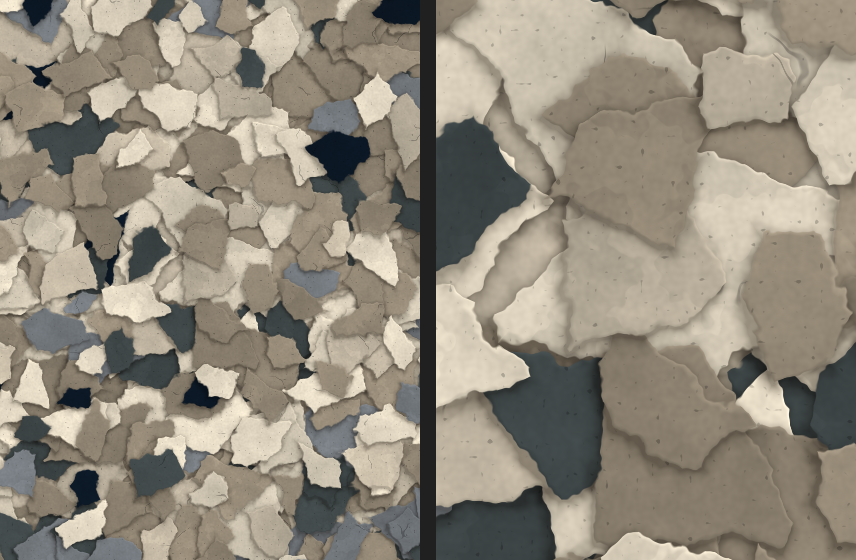
Left: the whole. Right: its middle third, enlarged.
Write a Shadertoy shader that draws this texture.

```glsl
// Scattered overlapping paint flakes in cream, tan, slate and near-black navy.
const vec3 CREAM = vec3(0.855, 0.815, 0.735);
const vec3 BEIGE = vec3(0.735, 0.692, 0.617);
const vec3 TAN = vec3(0.570, 0.525, 0.455);
const vec3 BLUE_GREY = vec3(0.450, 0.470, 0.490);
const vec3 CHARCOAL = vec3(0.245, 0.275, 0.278);
const vec3 NAVY = vec3(0.045, 0.090, 0.140);
const vec3 SHADOW_TINT = vec3(0.52, 0.50, 0.48);
const vec2 SHADOW_OFFSET = vec2(-0.0025, -0.0040);
const float SHADOW_WIDTH = 0.019;
const float SHADOW_STRENGTH = 0.60;
const float RIM_WIDTH = 0.0040;
const float RIM_STRENGTH = 0.14;
const float LARGE_CELL = 0.245;
const float SMALL_CELL = 0.100;
const float DARK_START = 0.78;
const int LAYERS = 8;
const float TAU = 6.28318;

vec2 hash2(vec2 p) {
    vec3 h = fract(p.xyx * vec3(0.1031, 0.1030, 0.0973));
    h += dot(h, h.yzx + 33.33);
    return fract((h.xx + h.yz) * h.zy);
}

float corner(vec2 cell, vec2 offset) {
    float angle = TAU * hash2(cell + 71.0).x;
    return dot(vec2(cos(angle), sin(angle)), offset);
}

// Gradient noise, roughly -0.7 to 0.7
float noise(vec2 p) {
    vec2 i = floor(p), f = fract(p);
    vec2 u = f * f * f * (f * (f * 6.0 - 15.0) + 10.0);
    vec2 e = vec2(1.0, 0.0);
    return mix(mix(corner(i, f), corner(i + e.xy, f - e.xy), u.x),
               mix(corner(i + e.yx, f - e.yx), corner(i + e.xx, f - e.xx), u.x), u.y);
}

// Distances to a random polygon (x) and to its displaced shadow (y)
vec2 flakeDistance(vec2 q, float radius, float limit, vec2 seed) {
    vec2 shape = hash2(seed + 5.3);
    vec2 s = q - SHADOW_OFFSET;
    vec2 d = vec2(length(q), length(s)) - limit;
    int sides = 4 + int(shape.x * 3.0);
    float spin = TAU * shape.y;
    for (int i = 0; i < sides; i++) {
        vec2 r = hash2(seed + 13.7 * float(i + 1));
        float turn = TAU * (float(i) + 0.75 * (r.x - 0.5)) / float(sides);
        vec2 normal = vec2(cos(turn + spin), sin(turn + spin));
        float reach = radius * mix(0.65, 1.30, r.y) * mix(1.20, 0.72, abs(cos(turn)));
        d = max(d, vec2(dot(q, normal), dot(s, normal)) - reach);
    }
    return d;
}

vec3 flakeColor(float pick) {
    if (pick < 0.29) return CREAM;
    if (pick < 0.40) return BEIGE;
    if (pick < DARK_START) return TAN;
    if (pick < 0.84) return BLUE_GREY;
    if (pick < 0.972) return CHARCOAL;
    return NAVY;
}

// Mottling, fine pits, hairline cracks and a slight tilt of each flake
vec3 flakeSurface(vec3 base, vec2 p, vec2 q, vec2 seed) {
    vec2 r = hash2(seed + 91.0);
    vec2 shift = r * 40.0;
    float mottle = noise(p * 9.0 + shift) + 0.6 * noise(p * 27.0 + shift) + 0.3 * noise(p * 70.0 - shift);
    float tilt = dot(q, vec2(cos(TAU * r.x), sin(TAU * r.x)));
    float shade = 1.0 + 0.17 * (r.y - 0.5) + 0.09 * mottle + 0.35 * tilt;
    float scuff = smoothstep(0.10, 0.16, noise(p * 16.0 - shift) + 0.35 * noise(p * 75.0 + shift));
    shade += 0.05 * scuff * step(0.5, r.x);
    float crack = smoothstep(0.016, 0.004, abs(noise(p * 10.0 + shift.yx) + 0.08 * noise(p * 60.0)));
    shade -= 0.22 * crack * smoothstep(0.24, 0.34, noise(p * 12.0 + shift.yx + 8.0));
    shade -= 0.20 * smoothstep(0.42, 0.55, noise(p * 165.0 + shift));
    return base * shade;
}

void mainImage(out vec4 fragColor, in vec2 fragCoord) {
    vec2 p = fragCoord / iResolution.x;
    float pixel = 1.0 / iResolution.x;
    vec3 color = BEIGE * (1.06 + 0.12 * noise(p * 9.0) + 0.06 * noise(p * 60.0));
    float fineEdge = 0.0030 * noise(p * 62.0) + 0.0020 * noise(p * 150.0);

    // Stack flakes from large at the bottom to small at the top
    for (int layer = 0; layer < LAYERS; layer++) {
        float height = float(layer) / float(LAYERS - 1);
        float cellSize = mix(LARGE_CELL, SMALL_CELL, height);
        float presence = mix(0.90, 0.36, height);
        vec2 layerSeed = vec2(37.0, 59.0) * float(layer + 1);
        vec2 grid = p / cellSize + 0.37 * float(layer);
        // Folded noise gives angular chips along the edges
        float chips = abs(noise(p * 15.0 + layerSeed)) + 0.35 * abs(noise(p * 38.0 + layerSeed));
        float ragged = fineEdge + 0.024 * chips - 0.007;
        for (int k = 0; k < 9; k++) {
            vec2 cell = floor(grid) + vec2(k % 3 - 1, k / 3 - 1);
            vec2 seed = cell + layerSeed;
            vec2 traits = hash2(seed + 3.1);
            if (traits.x > presence) continue;
            vec2 q = (grid - cell - 0.5 - 0.7 * (hash2(seed) - 0.5)) * cellSize;
            vec3 base = flakeColor(traits.y);
            float size = mix(0.35, 0.62, hash2(seed + 23.0).x);
            if (traits.y > DARK_START) size *= 0.86;
            vec2 d = flakeDistance(q, size * cellSize, 0.92 * cellSize, seed) + ragged;
            if (min(d.x, d.y) > SHADOW_WIDTH) continue;

            float shadow = 1.0 - clamp(d.y / SHADOW_WIDTH, 0.0, 1.0);
            color *= mix(vec3(1.0), SHADOW_TINT, SHADOW_STRENGTH * shadow * shadow * shadow);
            if (d.x > pixel) continue;
            float facing = (d.y - d.x) / length(SHADOW_OFFSET);
            float rim = smoothstep(-RIM_WIDTH, 0.0, d.x) * facing;
            vec3 flake = flakeSurface(base, p, q, seed) * (1.0 + RIM_STRENGTH * rim);
            color = mix(color, flake, smoothstep(pixel, -pixel, d.x));
        }
    }

    // Fine grain over everything
    color *= 1.0 + 0.045 * noise(p * 190.0) + 0.03 * noise(p * 85.0);
    fragColor = vec4(clamp(color, 0.0, 1.0), 1.0);
}
```
